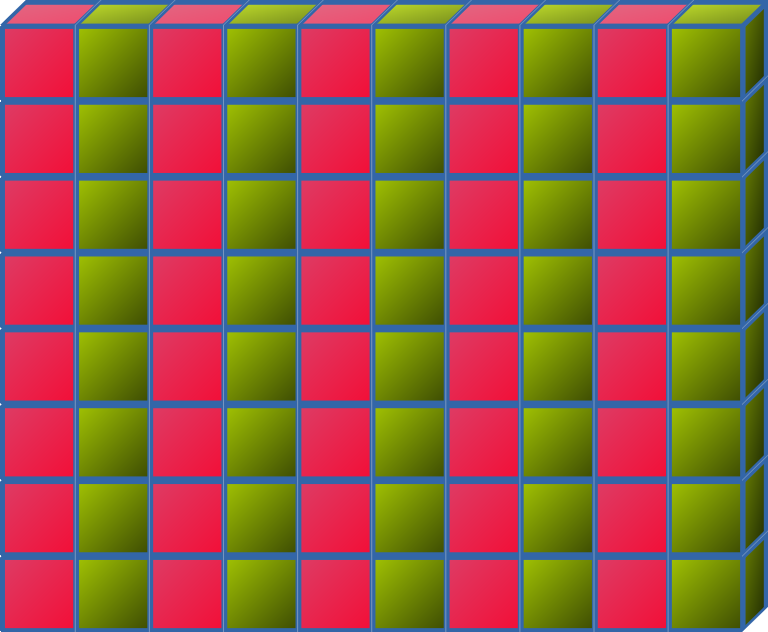
Reproduce this pattern procedurally as a WebGL 1 fragment shader.

```glsl
precision highp float;
// A block of stacked cubes in oblique projection: striped columns of red and
// green gradient tiles with blue outlines, plus a slanted top and right side.
// Each face is unsheared into cell coordinates and drawn by one tile formula.

uniform vec2 u_resolution;

#define GRID vec2(10.0, 8.0)          // cubes across and down
#define VIEW vec2(10.364, 8.331)      // canvas size in cells
#define DEPTH vec2(0.347, 0.331)      // slant of the receding faces, in cells
#define LEFT_MARGIN 0.016
#define FRONT_BOX vec4(0.051, 0.051, 0.972, 0.950)  // fill: low xy, high xy
#define TOP_BOX vec4(0.055, 0.06, 0.972, 0.81)
#define SIDE_BOX vec4(0.13, 0.050, 0.84, 0.935)
#define OUTLINE vec3(0.20, 0.40, 0.66)
#define SEAM vec3(0.53, 0.63, 0.77)
#define SEAM_HALF 0.007

// Antialiased step at zero; w is the size of one pixel
float edge(float d, float w) {
    return clamp(d / w + 0.5, 0.0, 1.0);
}

float boxMask(vec2 f, vec4 box, vec2 w) {
    return edge(f.x - box.x, w.x) * edge(box.z - f.x, w.x)
         * edge(f.y - box.y, w.y) * edge(box.w - f.y, w.y);
}

// Pale hairline on the inner cell boundaries of one axis
float seamMask(float x, float count, float w) {
    float boundary = clamp(floor(x + 0.5), 1.0, count - 1.0);
    float d = abs(x - boundary);
    return edge(SEAM_HALF - d, w) - edge(-SEAM_HALF - d, w);
}

// Diagonal gradient, 0 at the upper left of the fill and 1 at the lower right
float diagonal(vec2 f, vec4 box) {
    vec2 g = clamp((f - box.xy) / (box.zw - box.xy), 0.0, 1.0);
    return 0.5 * (g.x + 1.0 - g.y);
}

void main() {
    vec2 px = VIEW / u_resolution;
    vec2 p = gl_FragCoord.xy / u_resolution * VIEW - vec2(LEFT_MARGIN, 0.0);
    vec2 recede = (p - GRID) / DEPTH;

    vec2 cell = p;
    vec2 w = px;
    vec4 box = FRONT_BOX;
    vec3 redA = vec3(0.87, 0.23, 0.39);
    vec3 redB = vec3(0.95, 0.06, 0.22);
    vec3 greenA = vec3(0.62, 0.75, 0.01);
    vec3 greenB = vec3(0.25, 0.31, 0.01);
    float seam;
    float inside;

    if (recede.y > max(recede.x, 0.0)) {
        // Top face: shift each scanline back by the slant
        cell = vec2(p.x - recede.y * DEPTH.x, recede.y);
        w = vec2(px.x * 1.4, px.y / DEPTH.y);
        box = TOP_BOX;
        redA = vec3(0.89, 0.39, 0.50);
        redB = vec3(0.93, 0.31, 0.44);
        greenA = vec3(0.71, 0.82, 0.16);
        greenB = vec3(0.50, 0.59, 0.12);
        seam = seamMask(cell.x, GRID.x, w.x);
        inside = edge(cell.x + LEFT_MARGIN, w.x);
    } else if (recede.x > 0.0) {
        // Right face: shift each column of pixels down by the slant
        cell = vec2(recede.x, p.y - recede.x * DEPTH.y);
        w = vec2(px.x / DEPTH.x, px.y * 1.4);
        box = SIDE_BOX;
        greenA = vec3(0.37, 0.45, 0.01);
        greenB = vec3(0.16, 0.21, 0.01);
        seam = seamMask(cell.y, GRID.y, w.y);
        inside = edge(cell.y, w.y);
    } else {
        // Front face, with tiny nicks where rows meet the left border
        seam = seamMask(cell.x, GRID.x, w.x);
        float row = abs(fract(p.y + 0.5) - 0.5);
        inside = edge(row + p.x + LEFT_MARGIN - 0.02, px.x);
    }

    // Column parity picks the colour; the side belongs to the last column
    float column = clamp(floor(cell.x), 0.0, GRID.x - 1.0);
    bool isSide = recede.x > max(recede.y, 0.0);
    float green = isSide ? 1.0 : mod(column, 2.0);

    vec2 f = isSide ? vec2(cell.x, fract(cell.y))
                    : vec2(cell.x - column, cell.y < GRID.y && recede.y <= 0.0 ? fract(cell.y) : cell.y);
    float shade = diagonal(f, box);
    vec3 fill = mix(mix(redA, redB, shade), mix(greenA, greenB, shade), green);

    vec3 color = mix(OUTLINE, SEAM, seam * 0.8);
    color = mix(color, fill, boxMask(f, box, w));
    gl_FragColor = vec4(mix(vec3(1.0), color, inside), 1.0);
}
```
